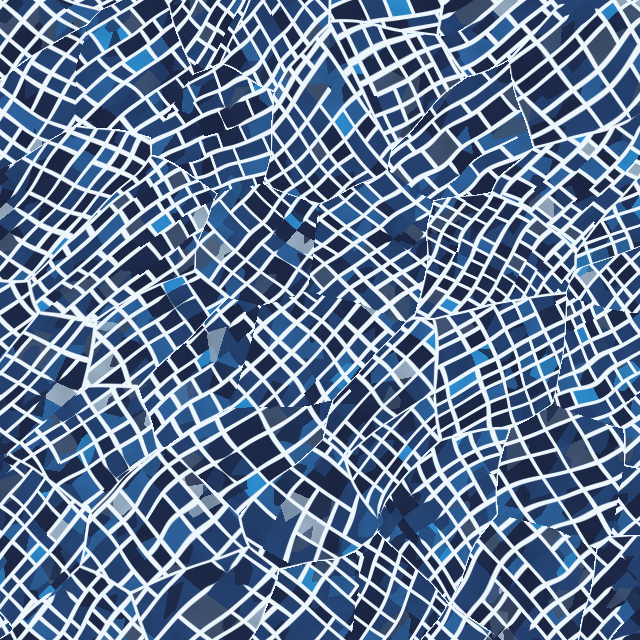
Reproduce this pattern procedurally as a three.js fragment shader.

```glsl
// Shattered diagonal mosaic: warped navy tiles with white grout and loose shards.
varying vec2 vUv;

const vec3 GROUT = vec3(0.93, 0.965, 0.985);
const vec3 NAVY = vec3(0.135, 0.235, 0.41);
const vec3 MIDNIGHT = vec3(0.105, 0.14, 0.25);
const vec3 SLATE = vec3(0.24, 0.31, 0.42);
const vec3 BLUE = vec3(0.17, 0.37, 0.59);
const vec3 BRIGHT = vec3(0.17, 0.53, 0.78);
const vec3 PALE = vec3(0.58, 0.66, 0.74);
const float SOFT = 0.0011; // half width of a smoothed edge

float hash(vec2 p) {
  vec3 q = fract(vec3(p.xyx) * 0.1031);
  q += dot(q, q.yzx + 33.33);
  return fract((q.x + q.y) * q.z);
}

vec2 hash2(vec2 p) {
  return vec2(hash(p), hash(p + vec2(37.0, 71.0)));
}

float noise(vec2 p) {
  vec2 i = floor(p);
  vec2 f = fract(p);
  f = f * f * (3.0 - 2.0 * f);
  float low = mix(hash(i), hash(i + vec2(1.0, 0.0)), f.x);
  float high = mix(hash(i + vec2(0.0, 1.0)), hash(i + 1.0), f.x);
  return mix(low, high, f.y);
}

vec2 warp(vec2 p, float frequency, float amount) {
  vec2 q = p * frequency;
  return p + amount * (vec2(noise(q + 11.0), noise(q + 53.0)) - 0.5);
}

vec2 rotate(vec2 p, float angle) {
  float c = cos(angle);
  float s = sin(angle);
  return vec2(c * p.x + s * p.y, c * p.y - s * p.x);
}

// Voronoi cell: xy = cell id, z = distance to its border.
vec3 voronoi(vec2 p) {
  vec2 base = floor(p);
  vec2 id = base;
  vec2 nearest = vec2(9.0);
  vec2 second = vec2(9.0);
  for (int y = -1; y <= 1; y++) {
    for (int x = -1; x <= 1; x++) {
      vec2 cell = base + vec2(float(x), float(y));
      vec2 r = cell + hash2(cell) - p;
      if (dot(r, r) < dot(nearest, nearest)) {
        second = nearest;
        nearest = r;
        id = cell;
      } else if (dot(r, r) < dot(second, second)) {
        second = r;
      }
    }
  }
  return vec3(id, dot(0.5 * (nearest + second), normalize(second - nearest)));
}

float edgeAt(float i, float seed) {
  return i + 0.45 * hash(vec2(i, seed));
}

// Uneven strips: x = strip index, y = distance to nearest edge, z = edge index.
vec3 strip(float x, float seed) {
  float i = floor(x);
  if (x < edgeAt(i, seed)) i -= 1.0;
  float lo = x - edgeAt(i, seed);
  float hi = edgeAt(i + 1.0, seed) - x;
  return vec3(i, min(lo, hi), lo < hi ? i : i + 1.0);
}

vec3 tileColor(float h) {
  if (h < 0.45) return mix(NAVY, BLUE, 0.25 * fract(h * 31.0));
  if (h < 0.77) return mix(MIDNIGHT, NAVY, 0.25 * fract(h * 47.0));
  if (h < 0.84) return SLATE;
  if (h < 0.96) return BLUE;
  return h < 0.985 ? BRIGHT : PALE;
}

float lineMask(float d, float halfWidth) {
  return 1.0 - smoothstep(halfWidth - SOFT, halfWidth + SOFT, d);
}

void main() {
  vec2 p = warp(warp(vUv, 4.0, 0.08), 17.0, 0.011);

  // Patches, each with its own direction, tile size and stagger
  vec3 patchCell = voronoi(rotate(p, 0.72) * vec2(5.0, 7.0) + 20.0);
  vec2 id = patchCell.xy;
  vec2 trait = hash2(id + 5.0);
  float seed = floor(hash(id + 9.0) * 200.0);
  vec2 pitch = vec2(mix(0.027, 0.055, trait.x * trait.x), mix(0.024, 0.034, trait.y));
  vec2 q = rotate(p, 0.72 + 0.5 * (hash(id + 13.0) - 0.5)) / pitch;

  // Tiles in rows and columns, with some joints left out
  vec3 row = strip(q.y, seed);
  float stagger = step(0.65, hash(id + 17.0));
  vec3 column = strip(q.x + stagger * hash(vec2(row.x, seed + 3.0)), seed + 7.0);
  float rowJoint = step(0.08, hash(vec2(row.z + seed, column.x)));
  float columnJoint = step(0.12, hash(vec2(column.z, row.x + seed + 31.0)));
  vec3 color = tileColor(hash(vec2(column.x + seed, row.x + 57.0)));

  // Angular shards lying across the tiles
  vec3 shard = voronoi(rotate(vUv, 0.95) * vec2(24.0, 42.0) + 60.0);
  float loose = step(0.8 - 0.25 * noise(vUv * 7.0 + 40.0), hash(shard.xy + 3.0));
  float shardTone = mix(0.2, 1.0, hash(shard.xy + 29.0));
  color = mix(color, tileColor(shardTone), 0.8 * loose);
  color *= 0.94 + 0.12 * noise(vUv * 40.0);

  // Grout of uneven width that breaks off in places
  float halfWidth = mix(0.0023, 0.0038, noise(vUv * 16.0 + 7.0));
  halfWidth *= mix(-0.5, 1.0, smoothstep(0.1, 0.22, noise(vUv * 11.0 + 90.0)));
  float grout = rowJoint * lineMask(row.y * pitch.y, halfWidth);
  grout = max(grout, columnJoint * lineMask(column.y * pitch.x, halfWidth));
  float border = step(0.4, hash(id + 23.0));
  grout = max(grout, border * lineMask(patchCell.z / 6.0, 0.7 * halfWidth));

  gl_FragColor = vec4(mix(color, GROUT, grout), 1.0);
}
```
